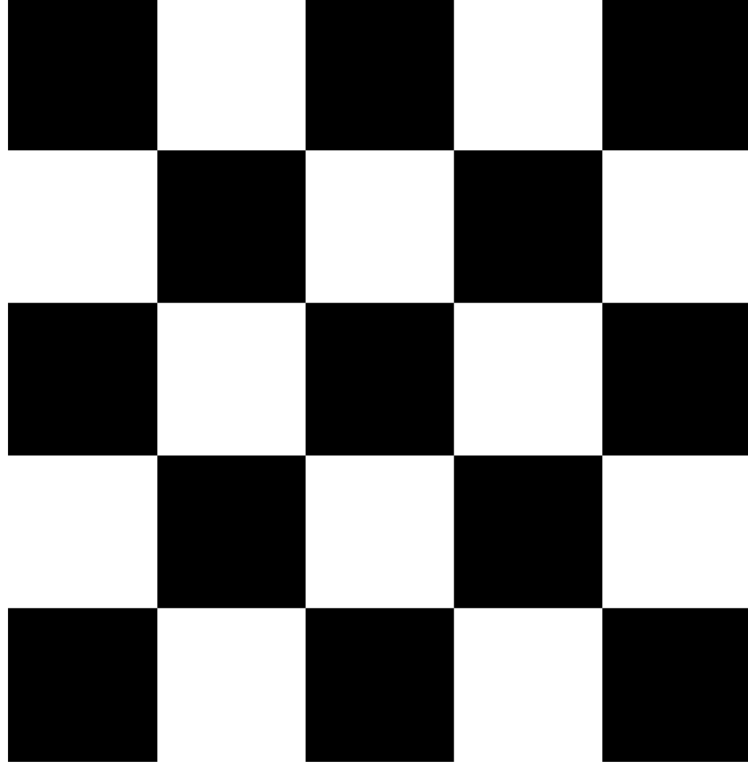
Write a Shadertoy shader that draws this pattern.

```glsl
// Black and white checkerboard, five squares across and five down, with a thin
// white margin at the left and bottom. The sign of each axis alternates from
// cell to cell, and the product of both signs picks the colour.

const float PI = 3.14159265;
const vec3 BLACK = vec3(0.0);
const vec3 WHITE = vec3(1.0);

// Signed distance to the nearest grid line: positive in even cells
vec2 alternatingDistance(vec2 cell) {
    return asin(sin(PI * cell)) / PI;
}

// Checker from -1 (odd) to 1 (even), softened across each grid line
float checker(vec2 cell, vec2 softness) {
    vec2 side = clamp(alternatingDistance(cell) / softness, -1.0, 1.0);
    return side.x * side.y;
}

// Coverage of the area above and to the right of a corner
float cornerMask(vec2 uv, vec2 corner, vec2 softness) {
    vec2 inside = smoothstep(-softness, softness, uv - corner);
    return inside.x * inside.y;
}

void mainImage(out vec4 fragColor, in vec2 fragCoord) {
    vec2 uv = fragCoord / iResolution.xy;
    vec2 softness = 0.7 / iResolution.xy;

    // Grid layout in fractions of the canvas
    vec2 pitch = vec2(0.1983, 0.1987);
    vec2 origin = vec2(0.0120, 0.0095);
    vec2 margin = vec2(0.0107, 0.0080);

    // The first row and column reach out to the margin
    vec2 cell = max((uv - origin) / pitch, vec2(0.5 * softness / pitch));
    cell = mix(cell, max(cell, vec2(0.5)), vec2(lessThan(cell, vec2(0.5))));

    float ink = 0.5 + 0.5 * checker(cell, softness / pitch);
    ink *= cornerMask(uv, margin, softness);
    fragColor = vec4(mix(WHITE, BLACK, ink), 1.0);
}
```
